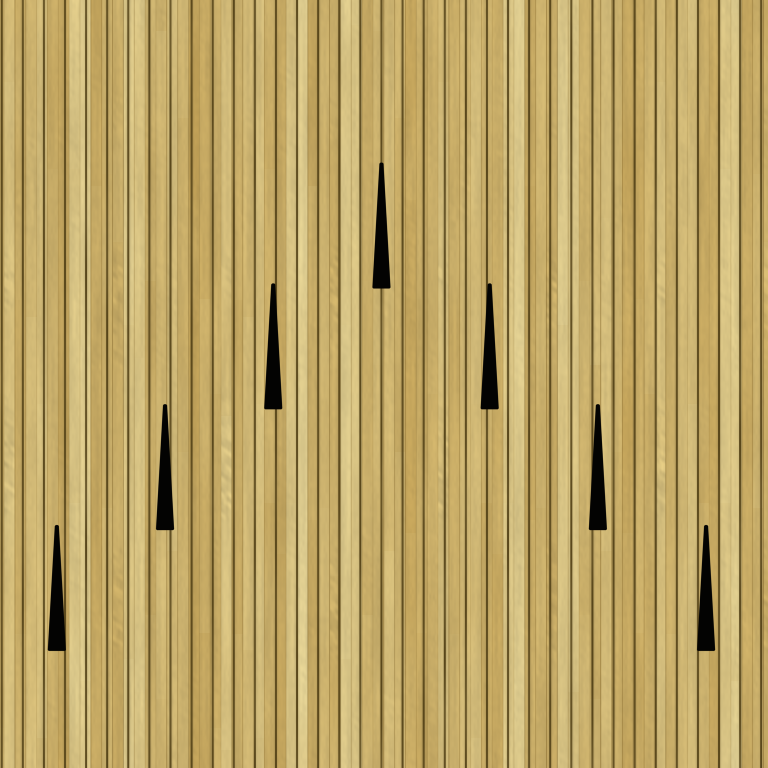
Give the GLSL for this texture, as a Shadertoy shader.

```glsl
// Maple lane boards with seven black tapered darts set out in a wide V.
// A repeating set of tinted strips carries stretched grain and fine ripples;
// evenly spaced dark joints and rounded trapezoid distances lie on top.
#define CENTER_X 0.4967
#define JOINT_STEP 0.02747
#define WOOD_PERIOD 0.2825
#define WOOD_START 0.3867
#define STRIPS 20.0
#define DART_STEP 0.1409
#define DART_DROP 0.1573
#define DART_BASE 0.6243
#define DART_HEIGHT 0.1640
#define JOINT_HALF 0.0013
#define GRAIN_AMOUNT 0.065
#define RIPPLE_AMOUNT 0.075

// Relative paleness of the strips in one wood period
const float TONES[20] = float[20](
    0.95, 0.30, 0.45, 0.38, 0.88, 0.80, 0.42, 0.50, 0.60, 0.45,
    0.20, 0.32, 0.40, 0.68, 0.38, 0.55, 0.66, 0.38, 0.28, 0.82);

float hash(vec2 p) {
    vec3 q = fract(vec3(p.xyx) * 0.1031);
    q += dot(q, q.yzx + 33.33);
    return fract((q.x + q.y) * q.z);
}

float noise(vec2 p) {
    vec2 i = floor(p), f = fract(p);
    f = f * f * (3.0 - 2.0 * f);
    return mix(mix(hash(i), hash(i + vec2(1, 0)), f.x),
               mix(hash(i + vec2(0, 1)), hash(i + vec2(1, 1)), f.x), f.y);
}

// Coverage of a line of half width w at distance d
float line(float d, float w, float px) {
    return 1.0 - smoothstep(w - px * 0.6, w + px * 0.6, d);
}

vec3 wood(vec2 uv, float px) {
    float across = (uv.x - WOOD_START) / WOOD_PERIOD * STRIPS;
    float id = floor(across), f = fract(across);
    float strip = mod(id, STRIPS);
    float tone = TONES[int(strip)];

    // Long boards meet end to end with slight changes of tint
    float board = floor(uv.y * 2.3 + hash(vec2(strip, 3.0)));
    tone += 0.14 * (hash(vec2(id, board + 17.0)) - 0.5);
    tone += 0.16 * (noise(vec2(id * 7.3, uv.y * 9.0)) - 0.5);
    vec3 col = mix(vec3(0.735, 0.605, 0.315), vec3(0.865, 0.795, 0.555), tone);

    // Stretched fibres, broad streaks and fine pores
    float grain = noise(uv * vec2(260.0, 12.0)) - 0.5;
    grain += 0.7 * (noise(uv * vec2(110.0, 5.0) + 31.0) - 0.5);
    grain += 0.5 * (noise(uv * vec2(400.0, 130.0)) - 0.5);

    // Patches of cross ripple, strongest on the figured strips
    float figured = (strip == 3.0 || strip == 13.0) ? 1.0 : 0.25;
    float patches = smoothstep(0.45, 0.8, noise(vec2(strip * 9.1, uv.y * 11.0)));
    float ripple = noise(vec2(across * 1.6, uv.y * 150.0 + across * 1.5)) - 0.5;
    col *= 1.0 + GRAIN_AMOUNT * grain + RIPPLE_AMOUNT * figured * patches * ripple * 2.0;

    // Faint brown seams of uneven strength between strips
    float edge = min(f, 1.0 - f) * WOOD_PERIOD / STRIPS;
    float seam = line(edge, 0.0007, px);
    float strength = 0.12 + 0.38 * hash(vec2(mod(floor(across + 0.5), STRIPS), 8.0));
    return mix(col, vec3(0.50, 0.39, 0.16), seam * strength);
}

// Distance to the nearest dart, a rounded tapered wedge
float dart(vec2 uv) {
    float k = clamp(round((uv.x - CENTER_X) / DART_STEP), -3.0, 3.0);
    vec2 p = uv - vec2(CENTER_X + k * DART_STEP, DART_BASE - DART_DROP * abs(k));
    float w = mix(0.0119, 0.0026, clamp(p.y / DART_HEIGHT, 0.0, 1.0));
    float r = 0.0022;
    vec2 d = vec2(abs(p.x) - w, abs(p.y - DART_HEIGHT * 0.5) - DART_HEIGHT * 0.5) + r;
    return length(max(d, 0.0)) + min(max(d.x, d.y), 0.0) - r;
}

void mainImage(out vec4 fragColor, in vec2 fragCoord) {
    vec2 uv = fragCoord / iResolution.xy;
    float px = 1.0 / iResolution.y;
    vec3 col = wood(uv, px);

    // Dark joints with a soft shaded border
    float joint = (uv.x - CENTER_X) / JOINT_STEP;
    float d = abs(joint - round(joint)) * JOINT_STEP;
    float wear = 0.78 + 0.22 * noise(vec2(round(joint) * 5.7, uv.y * 14.0));
    col *= 1.0 - 0.10 * smoothstep(0.0045, 0.0, d);
    col = mix(col, vec3(0.34, 0.27, 0.10), line(d, JOINT_HALF, px) * wear);

    // Painted darts
    float shape = dart(uv);
    col = mix(col, vec3(0.012, 0.011, 0.006), smoothstep(px * 0.7, -px * 0.7, shape));
    fragColor = vec4(col, 1.0);
}
```
